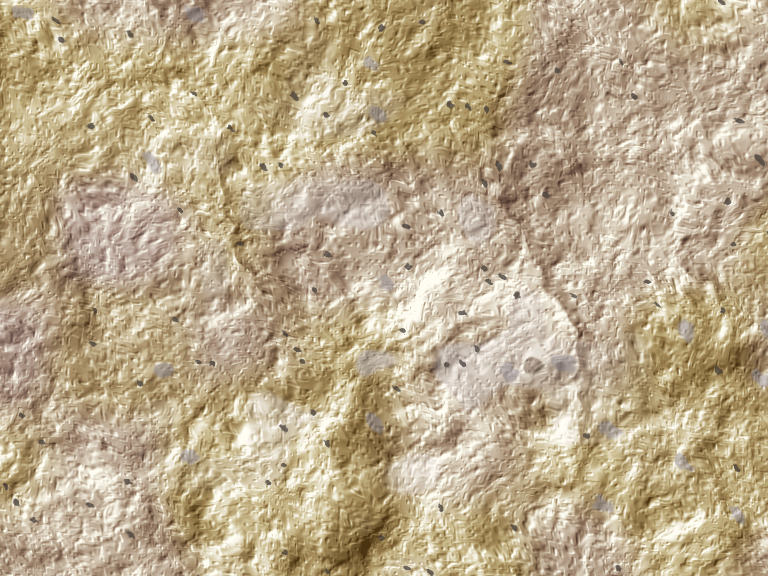
This texture is drawn by a WebGL 1 fragment shader. Its source:

```glsl
precision highp float;
// Rough sandy limestone lit from the upper left, with furrows, pale minerals and dark flecks.
uniform vec2 u_resolution;

const vec3 HOLLOW = vec3(0.29, 0.20, 0.11);
const vec3 UMBER = vec3(0.51, 0.41, 0.28);
const vec3 OCHRE = vec3(0.64, 0.54, 0.39);
const vec3 SAND = vec3(0.75, 0.68, 0.54);
const vec3 CREAM = vec3(0.84, 0.79, 0.67);
const vec3 CHALK = vec3(0.92, 0.90, 0.83);
const vec3 GLINT = vec3(1.0, 0.99, 0.95);
const vec3 MINERAL = vec3(0.79, 0.76, 0.75);
const vec3 CHIP = vec3(0.60, 0.57, 0.58);
const vec3 FLECK = vec3(0.27, 0.24, 0.22);

float hash(vec2 cell) {
  vec3 v = fract(cell.xyx * vec3(0.1031, 0.1030, 0.0973));
  v += dot(v, v.yzx + 33.33);
  return fract((v.x + v.y) * v.z);
}

float noise(vec2 p) {
  vec2 cell = floor(p);
  vec2 f = fract(p);
  f = f * f * (3.0 - 2.0 * f);
  float low = mix(hash(cell), hash(cell + vec2(1.0, 0.0)), f.x);
  float high = mix(hash(cell + vec2(0.0, 1.0)), hash(cell + 1.0), f.x);
  return mix(low, high, f.y);
}

// Noise with some sharp crests
float crag(vec2 p) {
  float n = noise(p);
  return mix(n, 1.0 - abs(2.0 * n - 1.0), 0.4);
}

// Light on a layered height field; coarse scales the broad layers
float relief(vec2 p, vec2 light, float coarse) {
  mat2 turn = mat2(0.8, 0.6, -0.6, 0.8);
  vec2 q = p * 6.0;
  float weight = 0.30;
  float sum = 0.0;
  for (int i = 0; i < 6; i++) {
    float scale = mix(coarse, 1.0, min(float(i) / 3.0, 1.0));
    sum += weight * scale * (crag(q) - crag(q + 0.5 * light));
    q = turn * q * 1.95 + 17.3;
    light = turn * light;
    weight *= 1.1;
  }
  return sum;
}

// Steep furrows: x is shadow behind the edge, y is the lit lip before it
vec2 furrow(vec2 p, vec2 warp) {
  vec2 q = vec2(4.5 * p.x + 1.1 * p.y, 1.8 * p.y) + warp;
  float n = noise(q);
  float d = n - 0.5;
  float falling = smoothstep(0.0, 0.07, noise(q + vec2(0.2, 0.0)) - n);
  float shadow = smoothstep(0.0, 0.02, d) * (1.0 - smoothstep(0.02, 0.14, d));
  float lip = smoothstep(-0.12, -0.01, d) * (1.0 - smoothstep(-0.01, 0.01, d));
  return vec2(shadow, lip) * falling;
}

// Scattered ragged spots, one per cell at most
float spots(vec2 p, float density, float radius, float seed) {
  vec2 cell = floor(p);
  vec2 center = 0.3 + 0.4 * vec2(hash(cell + seed), hash(cell + seed + 5.7));
  vec2 d = fract(p) - center;
  float ragged = length(d + vec2(0.4 * d.y, 0.0)) + 0.16 * (noise(p * 7.0) - 0.5);
  float present = step(hash(cell + seed + 11.3), density);
  return present * (1.0 - smoothstep(radius * 0.6, radius, ragged));
}

// Colour ramp indexed by brightness
vec3 stone(float tone) {
  vec3 c = mix(HOLLOW, UMBER, clamp((tone - 0.29) / 0.22, 0.0, 1.0));
  c = mix(c, OCHRE, clamp((tone - 0.51) / 0.13, 0.0, 1.0));
  c = mix(c, SAND, clamp((tone - 0.64) / 0.11, 0.0, 1.0));
  c = mix(c, CREAM, clamp((tone - 0.75) / 0.09, 0.0, 1.0));
  c = mix(c, CHALK, clamp((tone - 0.84) / 0.08, 0.0, 1.0));
  return mix(c, GLINT, clamp((tone - 0.92) / 0.10, 0.0, 1.0));
}

void main() {
  vec2 p = gl_FragCoord.xy / u_resolution.y;
  vec2 light = normalize(vec2(-0.8, 0.6));
  vec2 bend = vec2(noise(p * 9.0), noise(p * 9.0 + 31.0)) - 0.5;
  vec2 fray = vec2(noise(p * 38.0), noise(p * 38.0 + 53.0)) - 0.5;
  vec2 warped = p + 0.03 * bend + 0.007 * fray;

  // Regions: flat left side, rugged base, pale heart
  float flatness = 1.0 - smoothstep(0.1, 0.5, length((p - vec2(0.15, 0.5)) * vec2(1.0, 1.3)));
  float rugged = 1.0 - smoothstep(0.1, 0.85, p.y);
  float heart = exp(-9.0 * dot(p - vec2(0.68, 0.45), p - vec2(0.68, 0.45)));

  // Brightness
  float tone = 0.735 + 0.77 * relief(warped, light, 0.75 + 0.6 * rugged - 0.4 * flatness);
  vec2 edge = furrow(p, 0.6 * bend + 0.16 * fray);
  float deep = smoothstep(0.35, 0.65, noise(p * 3.3 + 8.0)) * (0.35 + 0.65 * rugged);
  tone += deep * (0.10 * edge.y - 0.27 * edge.x);
  tone += 0.16 * (noise(warped * 4.0 + 70.0) - 0.5) - 0.03 * flatness;
  float pale = smoothstep(0.50, 0.72, noise(warped * 8.0 + 40.0));
  tone += 0.14 * pale * heart;

  // Hue drifts between yellow and rosy grey
  vec3 color = stone(tone);
  float rosy = smoothstep(0.3, 0.7, noise(warped * 5.0 + 90.0)) + 0.4 * flatness;
  color.b += 0.10 * (rosy - 0.45) * (1.0 - smoothstep(0.75, 1.0, tone));

  // Minerals, chips and flecks
  float shade = 1.0 + 0.7 * (tone - 0.73);
  float mineral = smoothstep(0.66, 0.76, noise(warped * 11.0 + 23.0)) * heart;
  color = mix(color, MINERAL * shade, 0.75 * mineral);
  color = mix(color, CHIP * shade, 0.65 * spots(warped * 13.0, 0.07, 0.24, 3.0));
  color = mix(color, FLECK, 0.75 * spots(warped * 34.0, 0.06, 0.22, 19.0));
  gl_FragColor = vec4(clamp(color, 0.0, 1.0), 1.0);
}
```
